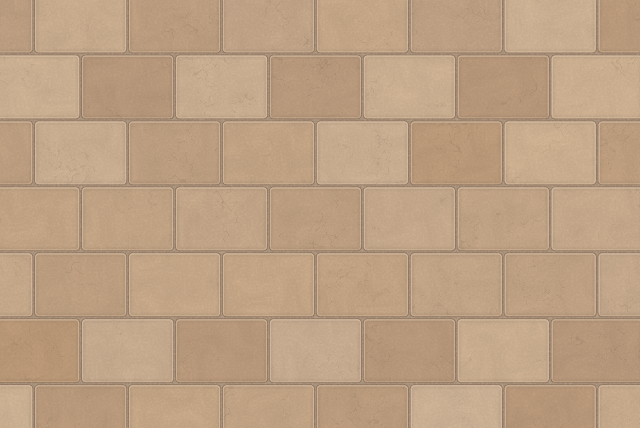
Give the GLSL for this texture, as a WebGL 2 fragment shader.

```glsl
#version 300 es
precision highp float;

uniform vec2 u_resolution;
out vec4 fragColor;

vec2 hash2(vec2 p) {
  vec3 h = fract(vec3(p.xyx) * vec3(0.1031, 0.1030, 0.0973));
  h += dot(h, h.yzx + 33.33);
  return fract((h.xx + h.yz) * h.zy);
}

// Distances to the nearest and second nearest cell points
vec2 cellular(vec2 p) {
  vec2 cell = floor(p), nearest = vec2(8.0);
  for (int j = -1; j <= 1; j++) {
    for (int i = -1; i <= 1; i++) {
      vec2 corner = cell + vec2(i, j);
      float d = length(corner + hash2(corner) - p);
      nearest.y = min(nearest.y, max(nearest.x, d));
      nearest.x = min(nearest.x, d);
    }
  }
  return nearest;
}

// Layered, self-warping sines for cloudy blotches
float mottle(vec2 p) {
  float sum = 0.0, amplitude = 0.5;
  for (int i = 0; i < 6; i++) {
    p = mat2(0.8, 0.6, -0.6, 0.8) * p * 1.6;
    p += 0.7 * sin(p.yx * 1.3 + float(i));
    sum += amplitude * sin(p.x) * sin(p.y);
    amplitude *= 0.75;
  }
  return sum;
}

float roundedBox(vec2 p, vec2 halfSize, float radius) {
  vec2 q = abs(p) - halfSize + radius;
  return length(max(q, 0.0)) + min(max(q.x, q.y), 0.0) - radius;
}

void main() {
  vec2 p = gl_FragCoord.xy / u_resolution.y;
  float pixel = 1.0 / u_resolution.y;

  // Running bond: odd rows shift by half a tile
  vec2 pitch = vec2(0.2194, 0.1541);
  vec2 grid = vec2(p.x, 1.0 - p.y) / pitch + vec2(0.641, 0.182);
  float row = floor(grid.y);
  float odd = mod(row, 2.0);
  grid.x -= 0.5 * odd;
  vec2 tile = floor(grid);
  vec2 local = (fract(grid) - 0.5) * vec2(1.0, -1.0) * pitch;
  float d = roundedBox(local, 0.5 * pitch - vec2(0.0028, 0.0032), 0.009);

  // Tone swings between light and dark along each row
  vec2 variation = hash2(tile + 17.0) - 0.5;
  float wave = cos(mix(2.6, 3.1416, odd) * tile.x) * cos(6.2832 * (0.4 * row + 0.1));
  float tone = clamp(0.52 - 0.5 * wave + 0.35 * variation.x, 0.0, 1.0);
  vec3 clay = mix(vec3(0.715, 0.588, 0.468), vec3(0.79, 0.682, 0.567), tone);
  clay += variation.y * vec3(-0.004, 0.004, 0.022);

  // Blotches, hairline cracks and fine grain
  vec2 surface = p + 3.0 * hash2(tile + 5.0);
  float blotch = mottle(surface * 22.0);
  vec2 warped = surface + 0.012 * sin(surface.yx * 95.0) + 0.004 * sin(surface.yx * 310.0);
  vec2 cells = cellular(warped * 24.0);
  float crack = 1.0 - smoothstep(0.0, 0.07, cells.y - cells.x);
  crack *= smoothstep(0.1, 0.6, mottle(surface * 9.0 + 4.0));
  float grain = cellular(p * 190.0).x - 0.45;
  clay *= 1.0 + 0.024 * blotch + 0.05 * grain - 0.07 * crack;

  // Pale worn rim, fading toward the lower edge
  float rim = 1.0 - smoothstep(0.0008, 0.0026, abs(d + 0.0016));
  float lit = mix(0.3, 1.0, smoothstep(-0.48, -0.38, local.y / pitch.y));
  clay = mix(clay, vec3(0.84, 0.75, 0.65), 0.55 * rim * lit);
  clay *= 1.0 - 0.05 * smoothstep(-0.012, -0.003, d) * (1.0 - rim);

  // Recessed grout, darkest beside the tiles
  vec3 grout = mix(vec3(0.56, 0.46, 0.38), vec3(0.67, 0.58, 0.49), smoothstep(0.0004, 0.0034, d));
  grout *= 1.0 + 0.14 * grain;

  vec3 color = mix(clay, grout, smoothstep(-0.6 * pixel, 0.6 * pixel, d));
  fragColor = vec4(color, 1.0);
}
```
